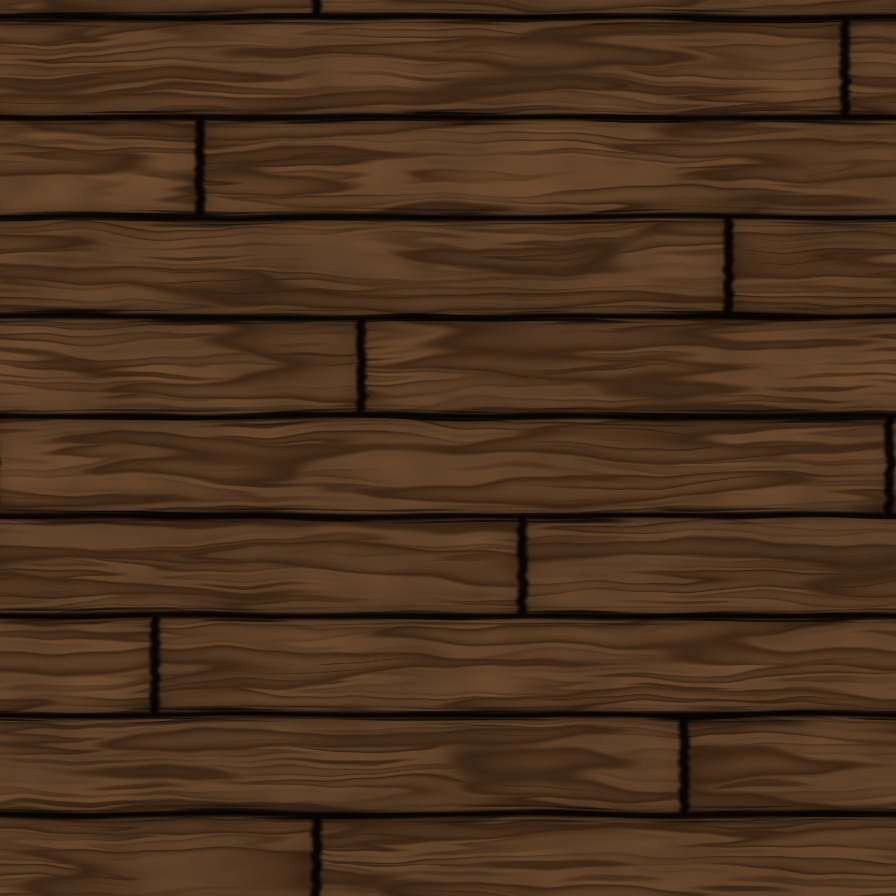
Give the GLSL for this texture, as a WebGL 2 fragment shader.

```glsl
#version 300 es
precision highp float;
// Dark wooden floor: nine staggered rows, one long plank per row.
// Wavy grain comes from one-sided contour lines of stretched gradient noise;
// black seams and ragged butt joints are laid over it by distance.

uniform vec2 u_resolution;
out vec4 fragColor;

const float ROWS = 9.0;

// Random unit gradient for a lattice point
vec2 gradient(vec2 cell) {
    vec3 q = fract(cell.xyx * vec3(0.1031, 0.1030, 0.0973));
    q += dot(q, q.yzx + 33.33);
    float angle = 6.2832 * fract((q.x + q.y) * q.z);
    return vec2(cos(angle), sin(angle));
}

// Gradient noise, about -0.7 to 0.7, repeating in x after a whole period
float noise(vec2 p, float period) {
    vec2 i = floor(p), f = fract(p);
    vec2 s = f * f * f * (f * (f * 6.0 - 15.0) + 10.0);
    float x0 = mod(i.x, period), x1 = mod(i.x + 1.0, period);
    float a = dot(gradient(vec2(x0, i.y)), f);
    float b = dot(gradient(vec2(x1, i.y)), f - vec2(1, 0));
    float c = dot(gradient(vec2(x0, i.y + 1.0)), f - vec2(0, 1));
    float d = dot(gradient(vec2(x1, i.y + 1.0)), f - vec2(1, 1));
    return mix(mix(a, b, s.x), mix(c, d, s.x), s.y);
}

float noise(vec2 p) { return noise(p, 512.0); }

// Dark streak with a crisp edge on one side and a slow fade on the other
float streak(float height, float level, float fade) {
    float h = height - level;
    return smoothstep(-0.09, 0.05, h) * exp(-max(h, 0.0) * fade);
}

// Grain over one plank: x runs along it, y is 0 to 1 across it
float grain(vec2 p, float seed) {
    vec2 shift = vec2(seed * 7.31, seed * 23.7);
    p.y += 0.10 * noise(p * vec2(7, 1.6) + shift + 3.7);
    p.y += 0.035 * noise(p * vec2(19, 3) + shift + 8.1);
    float broad = noise(p * vec2(2.6, 4.2) + shift);
    float fine = noise(p * vec2(3.4, 8.5) + shift + 41.3);
    float patches = smoothstep(-0.35, 0.3, noise(p * vec2(4, 2.3) + shift + 67.9));
    float lines = 0.85 * streak(broad, 0.10, 5.0);
    lines = max(lines, 0.95 * streak(fine, 0.13, 6.0) * mix(0.35, 1.0, patches));
    lines = max(lines, 0.55 * streak(-fine, 0.20, 5.0) * patches);
    return lines;
}

void main() {
    vec2 uv = gl_FragCoord.xy / u_resolution;

    // Rows, with a slight wander of each seam
    float v = uv.y * ROWS - 0.82;
    float seamId = mod(floor(v + 0.5), ROWS);
    v += 0.035 * noise(vec2(uv.x * 6.0, seamId * 5.3), 6.0);
    float row = mod(floor(v) + 2.0, ROWS);
    float across = fract(v);

    // Each row starts 0.41 of the width after the one before
    float joint = 0.943 + 0.41 * row;
    float along = fract(uv.x - joint);
    float ragged = 0.0035 * noise(vec2(uv.y * 105.0, row * 3.7));
    float jointDist = abs(fract(uv.x - joint + ragged + 0.5) - 0.5);
    float seamDist = abs(v - floor(v + 0.5)) / ROWS;

    // Wood: mottled brown, a little different on each plank
    float mottle = noise(vec2(along * 9.0, across * 2.2 + row * 13.1));
    mottle += 0.4 * noise(vec2(along * 28.0, across * 5.0 + row * 17.3));
    float plankTone = 0.025 * sin(row * 2.4 + 1.0);
    vec3 color = vec3(0.375, 0.257, 0.158) * (1.0 + 0.17 * mottle + plankTone);
    color = mix(color, vec3(0.175, 0.100, 0.047), grain(vec2(along, across), row));

    // Shade and thin splinter lines beside the seams
    color *= 1.0 - 0.50 * exp(-seamDist * 170.0);
    float splinter = noise(vec2(uv.x * 7.0, v * 34.0 + seamId * 9.1), 7.0);
    float nearSeam = 1.0 - smoothstep(0.003, 0.013, seamDist);
    color *= 1.0 - 0.75 * nearSeam * smoothstep(0.0, 0.35, splinter);

    // Black seams of uneven width, and the joints
    float uneven = noise(vec2(uv.x * 11.0, seamId * 8.7 + 0.4), 11.0);
    float seam = 1.0 - smoothstep(0.0008, 0.0055 + 0.003 * uneven, seamDist);
    float width = 0.0085 + 0.0025 * noise(vec2(uv.y * 130.0, row * 6.1 + 0.3));
    float gap = 1.0 - smoothstep(0.0015, width, jointDist);
    color *= 1.0 - 0.25 * exp(-jointDist * 110.0);
    color = mix(color, vec3(0.030, 0.014, 0.004), max(seam, gap) * 0.97);

    fragColor = vec4(color, 1.0);
}
```
